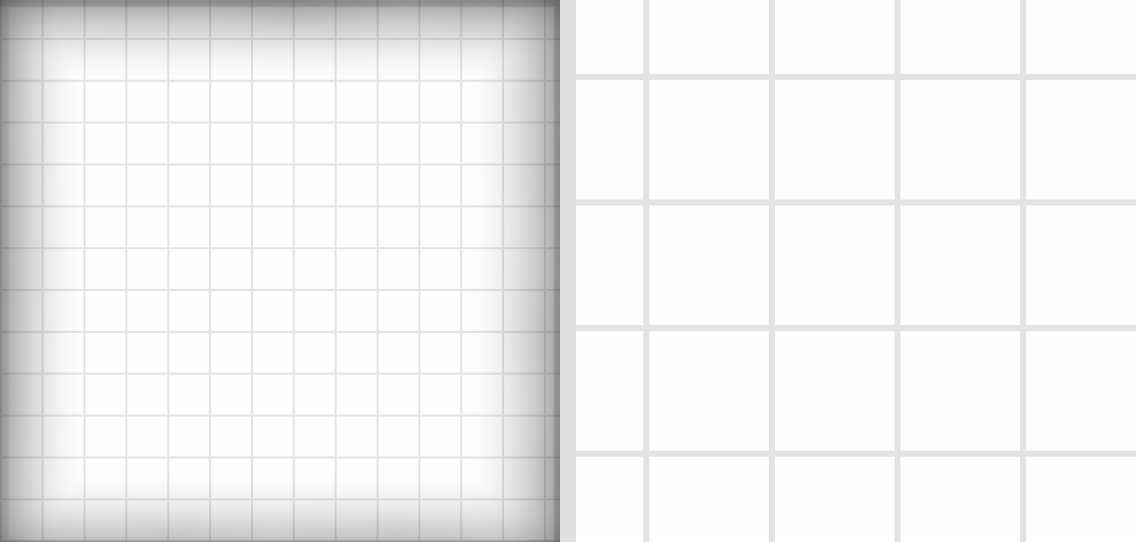
Left, the full canvas; right, a detail of the centre.
This pattern is drawn by a Shadertoy shader. Its source:

```glsl
#define PITCH 0.07474          // grid spacing, in canvas widths
#define ORIGIN 0.0015          // first line, from the lower left
#define LINE_WIDTH 0.0036
#define PAPER vec3(0.995)
#define INK vec3(0.89)
#define SHADE_DEPTH vec4(0.37, 0.36, 0.25, 0.37)    // left, right, bottom, top
#define SHADE_REACH vec4(0.160, 0.176, 0.138, 0.160)
#define RIM_WIDTH vec4(0.015, 0.0105, 0.003, 0.012)
#define RIM_DEPTH vec4(0.06, 0.15, 0.10, 0.14)
#define UNEVENNESS 0.12

vec2 hashGradient(vec2 cell) {
    float angle = 6.2832 * fract(sin(dot(cell, vec2(127.1, 311.7))) * 43758.5);
    return vec2(cos(angle), sin(angle));
}

float gradientNoise(vec2 p) {
    vec2 cell = floor(p), f = fract(p);
    vec2 blend = f * f * f * (f * (f * 6.0 - 15.0) + 10.0);
    vec2 right = vec2(1, 0), up = vec2(0, 1);
    float a = dot(hashGradient(cell), f);
    float b = dot(hashGradient(cell + right), f - right);
    float c = dot(hashGradient(cell + up), f - up);
    float d = dot(hashGradient(cell + 1.0), f - 1.0);
    return mix(mix(a, b, blend.x), mix(c, d, blend.x), blend.y);
}

float gridCoverage(vec2 p, float pixel) {
    vec2 toLine = abs(fract((p - ORIGIN) / PITCH + 0.5) - 0.5) * PITCH;
    float dist = min(toLine.x, toLine.y);
    return clamp((0.5 * LINE_WIDTH - dist) / pixel + 0.5, 0.0, 1.0);
}

void mainImage(out vec4 fragColor, in vec2 fragCoord) {
    float pixel = 1.0 / iResolution.x;
    vec2 p = fragCoord * pixel;
    vec2 size = iResolution.xy * pixel;

    // ruled paper
    vec3 color = mix(PAPER, INK, gridCoverage(p, pixel));

    // soft shade rising toward each side, slightly uneven
    vec4 edge = vec4(p.x, size.x - p.x, p.y, size.y - p.y);
    vec4 falloff = clamp(1.0 - edge / SHADE_REACH, 0.0, 1.0);
    float uneven = 1.0 + UNEVENNESS * gradientNoise(p * 5.0);
    color *= 1.0 - length(SHADE_DEPTH * falloff * falloff) * uneven;

    // narrow darker rim
    vec4 rim = RIM_DEPTH * clamp((RIM_WIDTH - edge) / (2.0 * pixel) + 0.5, 0.0, 1.0);
    color *= 1.0 - max(max(rim.x, rim.y), max(rim.z, rim.w));

    fragColor = vec4(color, 1.0);
}
```
